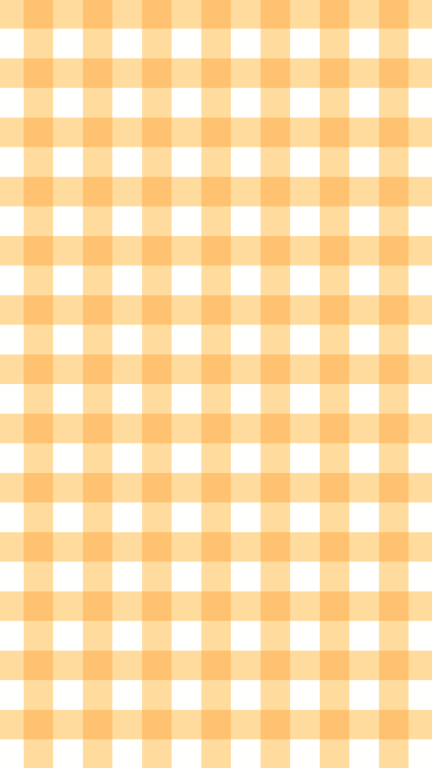
Reproduce this pattern procedurally as a WebGL 2 fragment shader.

```glsl
#version 300 es
precision highp float;
// Gingham check: translucent orange stripes crossing on white.

uniform vec2 u_resolution;
out vec4 fragColor;

// Coverage of evenly spaced stripes, each half a period wide.
vec2 stripes(vec2 cell, float blur) {
  vec2 fromCenter = abs(fract(cell + 0.5) - 0.5);
  return 1.0 - smoothstep(0.249 - blur, 0.249 + blur, fromCenter);
}

void main() {
  // Canvas heights, with the first stripe centers at the cell origin.
  float period = 0.07712;
  vec2 cell = (gl_FragCoord.xy / u_resolution.y - vec2(0.0500, 0.0565)) / period;
  float blur = 0.75 / (u_resolution.y * period);
  vec2 cover = stripes(cell, blur);

  vec3 white = vec3(1.0, 1.0, 0.995);
  vec3 paleOrange = vec3(1.0, 0.86, 0.62);
  vec3 deepOrange = vec3(1.0, 0.76, 0.44);

  // One stripe tints the cloth; two overlapping stripes deepen it.
  vec3 vertical = mix(white, paleOrange, cover.x);
  vec3 crossing = mix(paleOrange, deepOrange, cover.x);
  fragColor = vec4(mix(vertical, crossing, cover.y), 1.0);
}
```
